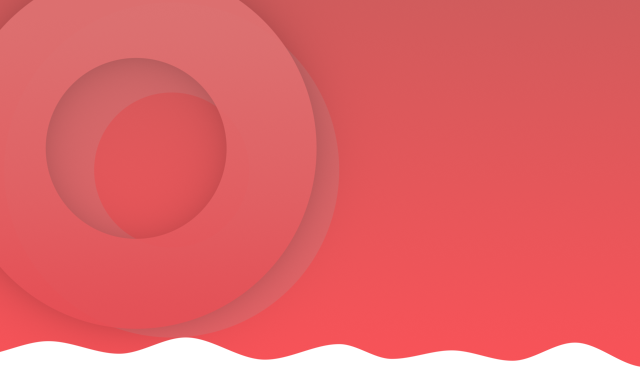
Reproduce this background procedurally as a Shadertoy shader.

```glsl
// Two translucent overlapping rings on a red vertical gradient above a white wavy floor.
// Rings are annulus distance functions; the front ring casts a soft shadow outside
// its body and into its hole. The floor eases between crest and trough points.

const vec3 SKY_TOP = vec3(0.818, 0.360, 0.362);
const vec3 SKY_BOTTOM = vec3(0.976, 0.323, 0.345);
const vec3 BACK_TINT = vec3(0.745, 0.588, 0.588);
const vec3 FRONT_TOP = vec3(0.882, 0.452, 0.452);
const vec3 FRONT_MIDDLE = vec3(0.894, 0.397, 0.406);
const vec3 FRONT_BOTTOM = vec3(0.908, 0.312, 0.336);
const vec3 FLOOR_COLOR = vec3(1.0);

// Signed distance to a ring, negative inside its body
float ringDistance(vec2 p, vec2 center, float inner, float outer) {
    float middle = 0.5 * (inner + outer);
    return abs(length(p - center) - middle) - 0.5 * (outer - inner);
}

// Antialiased coverage of a signed distance
float coverage(float d, float pixel) {
    return 1.0 - smoothstep(-0.75 * pixel, 0.75 * pixel, d);
}

// Sine hash in 0..1
float hash(vec2 p) {
    return fract(sin(dot(p, vec2(12.9898, 78.233))) * 43758.5453);
}

// Floor height, eased between successive crests and troughs
float waveHeight(float x) {
    const int COUNT = 11;
    vec2 turns[COUNT] = vec2[COUNT](
        vec2(-0.068, 0.038), vec2(0.131, 0.078), vec2(0.322, 0.044),
        vec2(0.502, 0.088), vec2(0.716, 0.028), vec2(0.917, 0.070),
        vec2(1.059, 0.030), vec2(1.221, 0.053), vec2(1.385, 0.025),
        vec2(1.554, 0.074), vec2(1.745, 0.008));
    float height = turns[0].y;
    for (int i = 1; i < COUNT; i++) {
        float ease = smoothstep(turns[i - 1].x, turns[i].x, x);
        height += (turns[i].y - turns[i - 1].y) * ease;
    }
    return height;
}

// Front ring gradient from bottom to top
vec3 frontColor(float y) {
    vec3 lower = mix(FRONT_BOTTOM, FRONT_MIDDLE, smoothstep(0.08, 0.62, y));
    return mix(lower, FRONT_TOP, smoothstep(0.50, 1.0, y));
}

void mainImage(out vec4 fragColor, in vec2 fragCoord) {
    float pixel = 1.0 / iResolution.y;
    vec2 p = fragCoord * pixel;

    // Backdrop
    vec3 color = mix(SKY_BOTTOM, SKY_TOP, p.y);

    // Back ring
    float back = ringDistance(p, vec2(0.464, 0.5405), 0.2095, 0.4527);
    color = mix(color, BACK_TINT, 0.25 * coverage(back, pixel));

    // Front ring and its shadow
    float front = ringDistance(p, vec2(0.368, 0.599), 0.2444, 0.4876);
    color *= 1.0 - 0.12 * exp(-max(front, 0.0) / 0.05);
    color = mix(color, frontColor(p.y), 0.88 * coverage(front, pixel));

    // Fine dither against banding
    color += (hash(fragCoord) - 0.5) / 255.0;

    // Wavy floor
    color = mix(color, FLOOR_COLOR, coverage(p.y - waveHeight(p.x), pixel));
    fragColor = vec4(color, 1.0);
}
```
